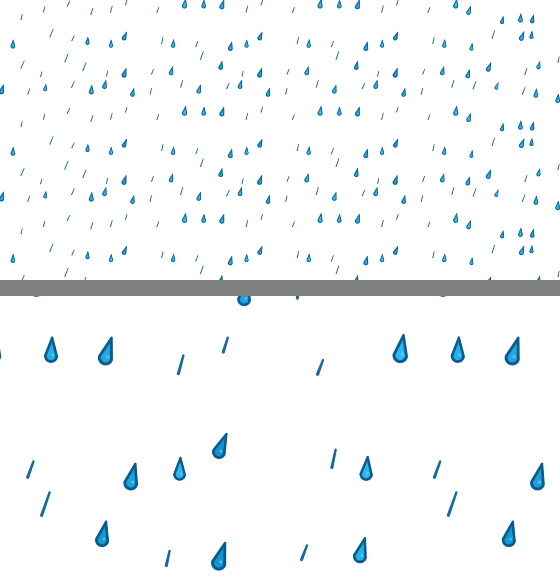
Top, the full canvas; bottom, a detail of the centre.
Reproduce this pattern procedurally as a Shadertoy shader.

```glsl
const vec2 CELL = vec2(0.0807, 0.0957);

vec3 hash3(vec2 p) {
    vec3 q = vec3(dot(p, vec2(127.1, 311.7)), dot(p, vec2(269.5, 183.3)), dot(p, vec2(419.2, 371.9)));
    return fract(sin(q) * 43758.5453);
}

// The middle band repeats every 6 columns; both side bands have their own rain.
// All bands repeat every 4 rows.
vec2 repeatKey(vec2 cell) {
    float column = cell.x < 0.0 || cell.x > 15.0 ? cell.x + 40.0 : mod(cell.x, 6.0);
    return vec2(column, mod(cell.y, 4.0));
}

// Distance to a leaning stroke whose radius tapers from foot to tip
float taperedStroke(vec2 p, vec2 axis, float footRadius, float tipRadius) {
    float h = clamp(dot(p, axis) / dot(axis, axis), 0.0, 1.0);
    return length(p - axis * h) - mix(footRadius, tipRadius, h);
}

float coverage(float d) {
    float pixel = 1.0 / iResolution.y;
    return 1.0 - smoothstep(-0.6 * pixel, 0.6 * pixel, d);
}

void mainImage(out vec4 fragColor, in vec2 fragCoord) {
    vec2 uv = fragCoord / iResolution.y - vec2(0.3516, 1.0);
    vec2 home = floor(uv / CELL);
    vec3 color = vec3(1.0);

    for (int j = -1; j <= 1; j++) {
        for (int i = -1; i <= 1; i++) {
            vec2 cell = home + vec2(i, j);
            vec2 key = repeatKey(cell);
            vec3 place = hash3(key + 3.0);
            vec3 form = hash3(key + 57.0);
            vec2 p = uv - (cell + 0.12 + 0.76 * place.xy) * CELL;
            float dropShare = cell.x < 0.0 ? 0.4 : 0.62;

            if (place.z < dropShare) {
                // Drop: dark rim, bright body and a pale glint
                p /= mix(0.85, 1.15, form.x);
                vec2 lean = vec2(mix(0.001, 0.009, form.y), 0.021);
                float d = taperedStroke(p, lean, 0.0082, 0.0014);
                vec3 body = mix(vec3(0.08, 0.58, 0.82), vec3(0.20, 0.74, 0.95), form.z);
                float glint = coverage(length(p - vec2(0.002, 0.001)) - 0.0016);
                body = mix(body, vec3(0.45, 0.84, 0.98), 0.6 * glint);
                vec3 ink = mix(vec3(0.03, 0.36, 0.56), body, coverage(d + 0.0032));
                color = mix(color, ink, coverage(d));
            } else {
                // Thin slanted streak
                vec2 slant = vec2(0.009, 0.022) * mix(0.75, 1.4, form.x * form.x);
                slant.x *= mix(0.5, 1.2, form.y);
                float d = taperedStroke(p, slant, 0.0019, 0.0014);
                color = mix(color, vec3(0.08, 0.42, 0.62), coverage(d));
            }
        }
    }
    fragColor = vec4(color, 1.0);
}
```
